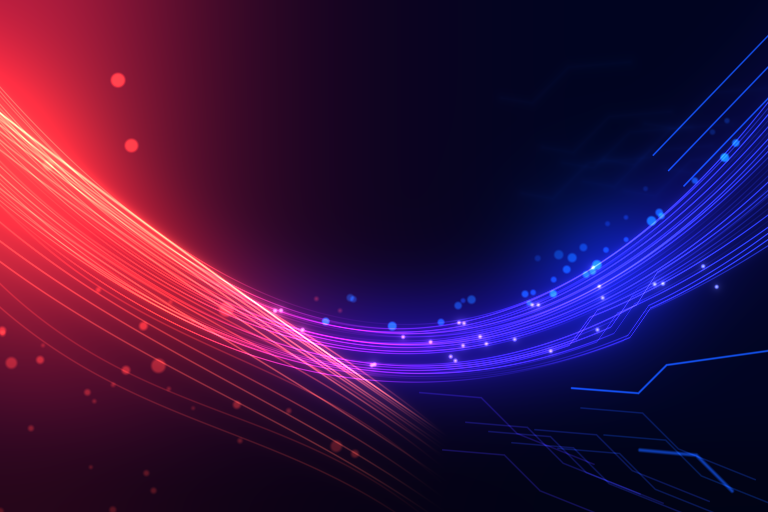
Give the GLSL for this background, as a Shadertoy shader.

```glsl
// Glowing strands sweeping from a red haze on the left into blue circuit traces on the right.

const vec3 EMBER   = vec3(1.00, 0.27, 0.16);
const vec3 MAGENTA = vec3(0.62, 0.10, 0.68);
const vec3 VIOLET  = vec3(0.29, 0.18, 0.95);
const vec3 AZURE   = vec3(0.08, 0.36, 0.95);
const vec3 CYAN    = vec3(0.05, 0.65, 1.00);

float hash(float n) { return fract(sin(n * 91.345 + 3.7) * 4373.58); }

float bell(float x, float width) { return exp(-x * x / (width * width)); }

// Cubic curve with evenly spaced control heights
float curve(vec4 heights, float u) {
    float v = 1.0 - u;
    return dot(heights, vec4(v * v * v, 3.0 * u * v * v, 3.0 * u * u * v, u * u * u));
}

// Distance to a curve spanning 0..span, corrected for its slope
float curveDistance(vec2 p, vec4 heights, float span) {
    float u = p.x / span;
    float y = curve(heights, u);
    float slope = (curve(heights, u + 0.01) - y) / (0.01 * span);
    return abs(p.y - y) / sqrt(1.0 + slope * slope);
}

float stroke(float d, float width, float px) {
    float w = max(width, px * 0.8);
    return (1.0 - smoothstep(0.0, w * 1.5, d)) * min(1.0, width / w);
}

float disc(vec2 p, vec2 center, float radius, float soft) {
    return 1.0 - smoothstep(radius - soft, radius + soft, length(p - center));
}

float segment(vec2 p, vec2 a, vec2 b) {
    vec2 e = b - a;
    return length(p - a - e * clamp(dot(p - a, e) / dot(e, e), 0.0, 1.0));
}

// Circuit path: flat run, diagonal rise, then a gently tilted run
float trace(vec2 p, vec2 start, float run, float rise, vec2 tail) {
    vec2 a = start + vec2(run, -0.01);
    vec2 b = a + vec2(abs(rise), rise);
    return min(segment(p, start, a), min(segment(p, a, b), segment(p, b, b + tail)));
}

vec3 strandColor(float x) {
    vec3 c = mix(EMBER, MAGENTA, smoothstep(0.3, 0.68, x));
    c = mix(c, VIOLET, smoothstep(0.65, 1.0, x));
    return mix(c, AZURE, 0.5 * smoothstep(1.1, 1.5, x));
}

vec4 arcHeights(float t) {
    return mix(vec4(0.83, 0.258, 0.173, 0.80), vec4(0.62, 0.20, 0.168, 0.50), t);
}

vec3 backdrop(vec2 p) {
    vec3 c = mix(vec3(0.045, 0.008, 0.12), vec3(0.003, 0.016, 0.125), smoothstep(0.5, 1.2, p.x));
    float lit = mix(0.3, 1.0, smoothstep(0.1, 0.62, p.y + 0.2 * p.x));
    c += vec3(0.62, 0.09, 0.12) * bell(p.x, 0.42) * lit;
    c += vec3(0.28, 0.10, 0.02) * bell(length(p - vec2(0.0, 0.68)), 0.24);
    // Haze that follows the sweep
    float u = p.x / 1.5;
    float top = curve(arcHeights(0.0), u);
    float low = curve(arcHeights(1.0), u);
    float haze = bell(p.y - mix(low, top, 0.6), 0.07 + 0.5 * (top - low));
    c += haze * mix(vec3(0.25, 0.035, 0.02), vec3(0.07, 0.045, 0.40), smoothstep(0.3, 0.8, p.x))
       * (1.0 - 0.6 * smoothstep(1.15, 1.5, p.x));
    c += vec3(0.0, 0.07, 0.25) * bell(length(p - vec2(1.17, 0.49)), 0.15);
    return c * (1.0 - 0.35 * smoothstep(0.25, 0.0, p.y));
}

vec3 strands(vec2 p, float px) {
    vec3 c = vec3(0.0);
    vec3 tint = strandColor(p.x);
    // Long arcs crossing the whole canvas
    for (int i = 0; i < 26; i++) {
        float n = float(i), t = n / 25.0, r = hash(n);
        float kink = step(0.6, t) * (0.04 * clamp((p.x - 1.1 - 0.2 * r) / 0.04, 0.0, 1.0) - 0.02);
        vec4 heights = arcHeights(t) + vec4(0.0, 0.05, -0.03, 0.0) * (hash(n + 40.0) - 0.5);
        float d = curveDistance(p - vec2(0.0, kink), heights, 1.5);
        float glint = 0.55 + 0.45 * sin(p.x * 5.0 + r * 20.0);
        c += tint * glint * (0.75 * stroke(d, 0.0016, px) + 0.09 * exp(-d / 0.007));
        float u = 0.35 + 0.6 * hash(n + 80.0);
        float beadDistance = length(p - vec2(u * 1.5, curve(heights, u)));
        c += mix(tint, vec3(1.0), 0.4) * (stroke(beadDistance, 0.004, px) + 0.3 * exp(-beadDistance / 0.006));
    }
    // Red strands falling toward the lower middle
    for (int i = 0; i < 17; i++) {
        float n = float(i), t = n / 16.0, r = hash(n + 120.0);
        vec4 heights = mix(vec4(0.78, 0.50, 0.38, 0.13), vec4(0.40, 0.16, 0.15, -0.10), t * t);
        heights += vec4(0.0, 0.12, -0.12, 0.0) * (r - 0.5);
        float d = curveDistance(p, heights, 0.9);
        float power = mix(1.0, 0.3, t) * (0.5 + 0.6 * r) * (1.0 - smoothstep(0.6, 0.88, p.x));
        vec3 hot = mix(EMBER, vec3(1.0, 0.65, 0.4), 0.5 * r);
        c += hot * power * (0.8 * stroke(d, 0.002, px) + 0.12 * exp(-d / 0.009));
    }
    return c;
}

vec3 circuits(vec2 p, float px) {
    vec3 c = AZURE * 0.8 * stroke(trace(p, vec2(1.117, 0.242), 0.13, 0.055, vec2(0.25, 0.035)), 0.0025, px);
    c += AZURE * 0.6 * stroke(trace(p, vec2(1.25, 0.121), 0.11, -0.06, vec2(0.01, -0.01)), 0.004, px);
    // Parallel diagonals in the upper right
    for (int i = 0; i < 3; i++) {
        vec2 a = vec2(1.276, 0.697) + float(i) * vec2(0.03, -0.03);
        c += AZURE * 0.75 * stroke(segment(p, a, a + vec2(0.25, 0.26)), 0.002, px);
    }
    // Dim traces: low descending rows and blurred ones above
    for (int i = 0; i < 9; i++) {
        float n = float(i), r = hash(n + 200.0);
        float d = trace(p, vec2(0.82 + 0.045 * n, 0.12 + 0.12 * r), 0.12, -0.07, vec2(0.15, -0.06));
        c += mix(VIOLET, AZURE, n / 8.0) * 0.24 * stroke(d, 0.002, px);
        d = trace(p, vec2(0.98 + 0.04 * n, 0.62 + 0.2 * r), 0.06, 0.07, vec2(0.12, 0.01));
        c += AZURE * 0.035 * exp(-d / 0.008);
    }
    return c;
}

vec3 particles(vec2 p, float px) {
    vec3 c = vec3(0.0);
    for (int i = 0; i < 34; i++) {
        float n = float(i), a = hash(n + 300.0), b = hash(n + 350.0), s = hash(n + 400.0);
        // Embers on the left
        vec2 ember = vec2(0.75 * a * a, b * mix(0.45, 0.95, step(0.7, s)));
        c += EMBER * (0.2 + 0.5 * s * b) * disc(p, ember, 0.003 + 0.011 * s * s, px + 0.002);
        // Blue lights riding the upper rim of the sweep
        float x = 0.62 + 0.85 * a;
        vec2 light = vec2(x, curve(arcHeights(0.0), x / 1.5) + 0.09 * b * b - 0.01);
        c += mix(AZURE, CYAN, s) * (0.15 + 0.7 * (1.0 - b)) * disc(p, light, 0.004 + 0.005 * s, px + 0.001);
    }
    return c;
}

void mainImage(out vec4 fragColor, in vec2 fragCoord) {
    vec2 p = fragCoord / iResolution.y;
    p.x *= 1.5 * iResolution.y / iResolution.x;
    float px = 1.0 / iResolution.y;
    vec3 color = backdrop(p) + strands(p, px) + circuits(p, px) + particles(p, px);
    fragColor = vec4(min(color, 1.0), 1.0);
}
```
